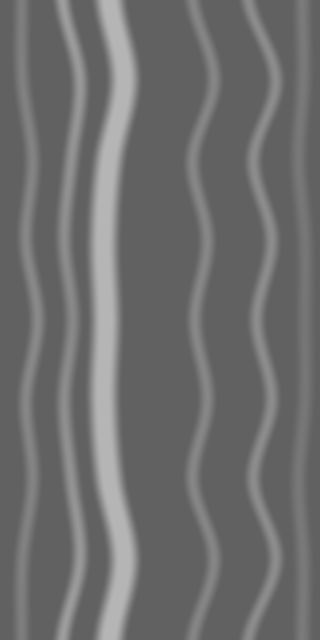
A Shadertoy shader for this background:

```glsl
// Soft grey wavy strands running vertically over a darker grey field.
// Each strand is a spline through five knots, mirrored about mid height,
// and drawn as a blurred stroke from its distance to that spline.

const int STRANDS = 6;
const int KNOTS = 5;
const float FIELD_GREY = 0.38;

// Knot positions across the canvas, from mid height out to the top and bottom
const float KNOT_X[30] = float[30](
    0.118, 0.081, 0.102, 0.070, 0.068,
    0.227, 0.201, 0.223, 0.250, 0.195,
    0.331, 0.323, 0.341, 0.388, 0.342,
    0.609, 0.648, 0.602, 0.669, 0.602,
    0.802, 0.849, 0.792, 0.862, 0.776,
    0.953, 0.953, 0.933, 0.948, 0.945);

// Per strand: solid half width, blurred half width, grey at middle, grey at ends
const vec4 STROKE[6] = vec4[6](
    vec4(0.000, 0.036, 0.54, 0.49),
    vec4(0.000, 0.037, 0.53, 0.62),
    vec4(0.014, 0.061, 0.71, 0.71),
    vec4(0.000, 0.036, 0.53, 0.52),
    vec4(0.000, 0.036, 0.55, 0.55),
    vec4(0.000, 0.038, 0.46, 0.48));

// Knots reflect at mid height and hold their last value at the ends
float knotX(int strand, int knot) {
    return KNOT_X[strand * KNOTS + min(abs(knot), KNOTS - 1)];
}

// Catmull-Rom blend between b and c
float spline(float a, float b, float c, float d, float t) {
    float linear = c - a;
    float square = 2.0 * a - 5.0 * b + 4.0 * c - d;
    float cubic = 3.0 * (b - c) + d - a;
    return b + 0.5 * t * (linear + t * (square + t * cubic));
}

// Horizontal centre of a strand; reach is 0 at mid height and 1 at the ends
float strandX(int strand, float reach) {
    float along = reach * float(KNOTS - 1);
    int knot = min(int(along), KNOTS - 2);
    return spline(knotX(strand, knot - 1), knotX(strand, knot),
                  knotX(strand, knot + 1), knotX(strand, knot + 2),
                  along - float(knot));
}

// Blurred stroke: 1 in the core, fading smoothly to 0 at the edge
float softStroke(float dist, float core, float edge) {
    return 1.0 - smoothstep(core, edge, dist);
}

void mainImage(out vec4 fragColor, in vec2 fragCoord) {
    vec2 uv = fragCoord / iResolution.xy;
    float reach = abs(2.0 * uv.y - 1.0);
    float grey = FIELD_GREY;

    // Lay the strands over the field
    for (int i = 0; i < STRANDS; i++) {
        vec4 stroke = STROKE[i];
        float dist = abs(uv.x - strandX(i, reach));
        float strandGrey = mix(stroke.z, stroke.w, reach);
        grey = mix(grey, strandGrey, softStroke(dist, stroke.x, stroke.y));
    }

    fragColor = vec4(vec3(grey), 1.0);
}
```
